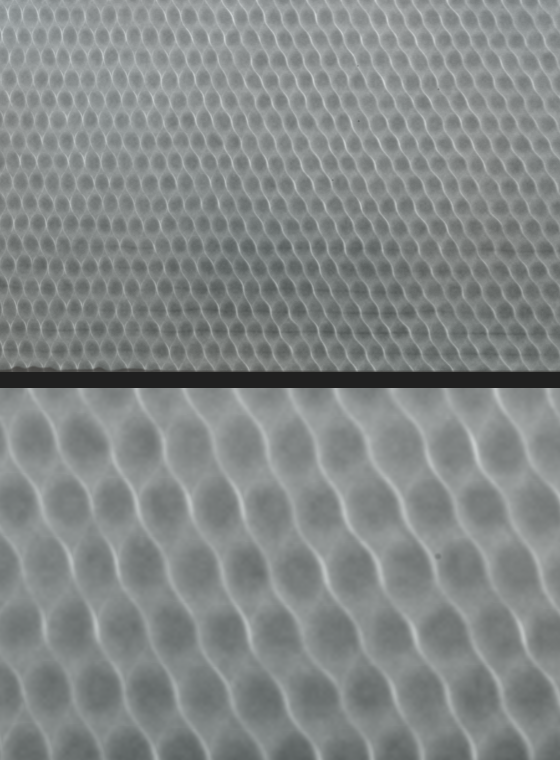
Top: the whole. Bottom: its middle third, enlarged.
A WebGL 1 fragment shader for this texture:

```glsl
precision highp float;
// Embossed grey plastic sheet: 32 columns by 17.8 staggered rows of soft oval dimples.
// Two families of wavy walls bound the cells; raking light favours short upright ticks
// on the left and falling diagonals on the right. Noise adds haze, grain and dirt.
uniform vec2 u_resolution;

float hash(vec2 p) {
  return fract(sin(dot(p, vec2(127.1, 311.7))) * 43758.5453);
}

float noise(vec2 p) {
  vec2 i = floor(p), f = fract(p);
  f = f * f * (3.0 - 2.0 * f);
  return mix(mix(hash(i), hash(i + vec2(1.0, 0.0)), f.x),
             mix(hash(i + vec2(0.0, 1.0)), hash(i + vec2(1.0, 1.0)), f.x), f.y);
}

float fbm(vec2 p) {
  float sum = 0.0, amp = 0.5;
  for (int i = 0; i < 4; i++) {
    sum += amp * noise(p);
    p = p * 2.03 + 17.3;
    amp *= 0.5;
  }
  return sum;
}

// Soft bright line where the wall coordinate passes a half integer
float ridge(float wall, float width) {
  float d = (fract(wall) - 0.5) / width;
  return exp(-d * d);
}

void main() {
  vec2 p = gl_FragCoord.xy / u_resolution;
  vec2 q = p * vec2(1.5, 1.0);

  // Lattice coordinates: v counts rows downward, columns widen and lean to the right
  float v = (1.0 - p.y) * 17.8 - 0.75 - 0.25 * p.x;
  float u = 36.5 * p.x - 3.6 * p.x * p.x - (0.04 + 0.11 * p.x) * v;
  u += 0.2 * (noise(q * 16.0) - 0.5);
  v += 0.16 * (noise(q * 13.0 + 40.0) - 0.5);
  float row = floor(v + 0.5);
  float across = u - 0.5 * row + 0.5;
  vec2 cell = vec2(floor(across), row);
  vec2 local = vec2(fract(across) - 0.5, v - row);

  // Large scale light: pale top, dim bottom, a shadow low in the middle
  float tone = mix(0.505, 0.625, smoothstep(0.0, 0.95, p.y));
  vec2 shade = (p - vec2(0.53, 0.27)) / vec2(0.28, 0.17);
  tone -= 0.045 * exp(-dot(shade, shade));
  tone += 0.015 * (1.0 - smoothstep(0.0, 0.12, p.y));
  tone -= 0.025 * smoothstep(0.65, 1.0, p.x) * p.y;
  tone += 0.05 * (fbm(q * 5.0) - 0.47);

  // Dark dimples with blurred rims, deepest toward the upper right
  float radius = length((local - vec2(0.03, -0.03)) * vec2(1.0, 0.98));
  float core = 1.0 - smoothstep(0.16, 0.54, radius);
  tone -= core * (0.07 + 0.03 * hash(cell));
  tone += 0.04 * core * local.y - 0.02 * core * local.x;

  // Wavy walls, upright at row centres and slanted between them
  float wave = 0.5 * v - 0.06 * sin(6.2832 * v);
  float falling = u - wave;
  float rising = u + wave;
  float slant = smoothstep(0.12, 0.6, p.x);
  float upright = exp(-8.0 * pow(local.y + 0.08, 2.0));
  float fallLine = ridge(falling, 0.066) * mix(0.05 + 0.85 * upright, 0.4 + 0.6 * upright, slant);
  float riseLine = ridge(rising, 0.066) * mix(0.04 + 0.65 * upright, 0.04 + 0.12 * upright, slant);
  float wear = smoothstep(0.1, 0.95, noise(vec2(u * 1.7, v * 1.9) + 9.0));
  float fade = 1.0 - 0.35 * smoothstep(0.6, 1.0, p.x);
  tone += 0.145 * (0.35 + 0.9 * wear) * fade * max(fallLine, riseLine);
  // Broad glow and shadowed flank along the falling walls
  tone += 0.022 * slant * ridge(falling - 0.05, 0.17);
  tone -= 0.025 * slant * ridge(falling + 0.15, 0.09);

  // Thin dark seams through the lower rows
  float seam = exp(-pow(local.y / 0.07, 2.0)) * (1.0 - smoothstep(0.2, 0.5, p.y));
  tone -= 0.06 * seam * (0.3 + 0.7 * hash(vec2(row, 3.0))) * noise(vec2(p.x * 9.0, row));

  // Fine grain, cloudy scuffs and rare specks
  tone += 0.035 * (noise(q * 150.0) - 0.5) + 0.02 * (noise(q * 300.0) - 0.5);
  tone += 0.04 * (noise(q * 60.0) - 0.5);
  vec2 speckId = floor(q * 14.0);
  vec2 speckAt = 0.2 + 0.6 * vec2(hash(speckId + 5.0), hash(speckId + 8.0));
  float speck = 1.0 - smoothstep(0.01, 0.06, length(fract(q * 14.0) - speckAt));
  tone -= 0.12 * speck * step(0.98, hash(speckId));

  // Cool grey, greener in the dark, with faint warm patches
  vec3 color = tone + mix(vec3(-0.012, 0.006, -0.002), vec3(-0.013, 0.006, 0.009), p.y);
  color += vec3(0.02, 0.0, -0.008) * (fbm(q * 3.0 + 60.0) - 0.47);

  // Ragged dirty strip along the lower edge
  float strip = 0.003 + 0.013 * noise(vec2(q.x * 45.0, 2.0)) * (1.0 - smoothstep(0.1, 0.4, p.x));
  float dirt = 1.0 - smoothstep(strip - 0.004, strip + 0.004, p.y);
  color = mix(color, vec3(0.25, 0.24, 0.23), 0.7 * dirt);

  gl_FragColor = vec4(color, 1.0);
}
```
